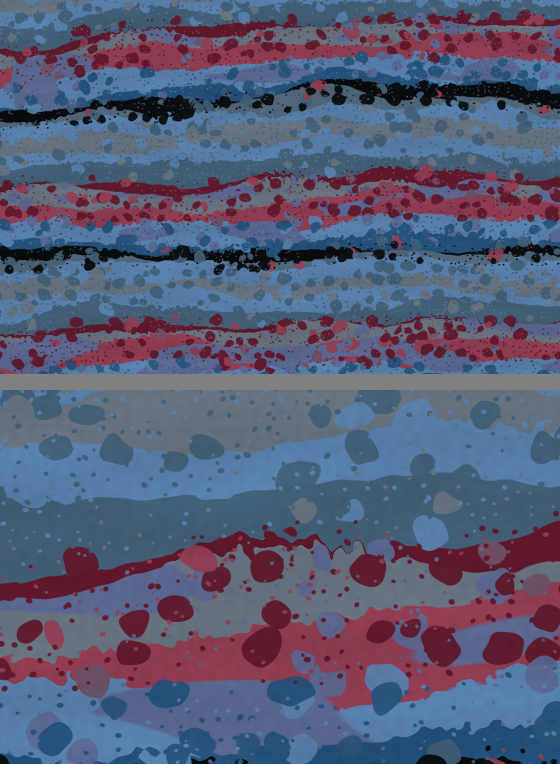
Top, the full canvas; bottom, a detail of the centre.
Give the GLSL for this texture, as a WebGL 1 fragment shader.

```glsl
precision highp float;
uniform vec2 u_resolution;

const vec3 SKY = vec3(0.34, 0.495, 0.665);
const vec3 GREY = vec3(0.395, 0.44, 0.49);
const vec3 SLATE = vec3(0.25, 0.365, 0.455);
const vec3 DEEP = vec3(0.13, 0.31, 0.475);
const vec3 LAVENDER = vec3(0.345, 0.40, 0.56);
const vec3 PINK = vec3(0.56, 0.235, 0.315);
const vec3 MAUVE = vec3(0.42, 0.31, 0.39);
const vec3 CRIMSON = vec3(0.37, 0.09, 0.165);
const vec3 BLACK = vec3(0.03, 0.045, 0.05);

vec2 hash2(vec2 p) {
  vec3 q = fract(p.xyx * vec3(0.1031, 0.1030, 0.0973));
  q += dot(q, q.yzx + 33.33);
  return fract((q.xx + q.yz) * q.zy);
}

float corner(vec2 cell, vec2 offset) {
  float a = 6.2832 * hash2(cell + 71.0).x;
  return dot(vec2(cos(a), sin(a)), offset);
}

// gradient noise, roughly -0.6 to 0.6
float noise(vec2 p) {
  vec2 i = floor(p), f = fract(p);
  vec2 u = f * f * f * (f * (f * 6.0 - 15.0) + 10.0);
  vec2 e = vec2(1.0, 0.0);
  return mix(mix(corner(i, f), corner(i + e, f - e), u.x),
             mix(corner(i + e.yx, f - e.yx), corner(i + 1.0, f - 1.0), u.x), u.y);
}

// position in the repeating stack of strata, growing downwards
float strataPhase(vec2 p) {
  return (1.0 - p.y) * 2.56 - 0.21 + 0.07 * (p.x - 0.75)
       + 0.17 * noise(p * vec2(1.6, 1.8) + 3.0) + 0.06 * noise(p * vec2(5.0, 4.0) + 17.0);
}

// everything below a wavy edge takes the new colour
vec3 stratum(vec3 below, vec3 ink, float t, float edge, float x, float id) {
  float wave = 0.11 * noise(vec2(x * 3.1, id * 7.37)) + 0.025 * noise(vec2(x * 13.0, id * 3.71));
  float soft = 2.0 / u_resolution.y;
  return mix(below, ink, smoothstep(-soft, soft, t - edge - wave));
}

vec3 strata(vec2 p) {
  float lace = smoothstep(-0.1, 0.3, noise(p * vec2(4.0, 9.0) + 41.0));
  float phase = strataPhase(p) + 0.012 * noise(p * 38.0) + 0.045 * lace * noise(p * 85.0);
  float t = fract(phase), x = p.x;
  float id = 11.0 * floor(phase) + 30.5;
  float patchy = smoothstep(0.12, 0.15, noise(p * vec2(3.5, 11.0) + 8.0));
  vec3 c = stratum(SLATE, CRIMSON, t, 0.025, x, id);
  c = stratum(c, mix(GREY, LAVENDER, patchy), t, 0.06, x, id + 1.0);
  c = stratum(c, mix(PINK, LAVENDER, patchy), t, 0.165, x, id + 2.0);
  c = stratum(c, mix(SKY, LAVENDER, patchy), t, 0.305, x, id + 3.0);
  c = stratum(c, DEEP, t, 0.425, x, id + 4.0);
  c = stratum(c, BLACK, t, 0.505, x, id + 5.0);
  c = stratum(c, mix(SLATE, GREY, 0.4), t, 0.54, x, id + 6.0);
  c = stratum(c, SKY, t, 0.615, x, id + 7.0);
  c = stratum(c, GREY, t, 0.70, x, id + 8.0);
  c = stratum(c, SKY, t, 0.80, x, id + 9.0);
  return stratum(c, SLATE, t, 0.91, x, id + 10.0);
}

// the colour of a drop follows the stratum it fell on
vec3 dropInk(float t, float pick, bool dark) {
  if (dark) {
    if (t < 0.30 || t > 0.98) return CRIMSON;
    if (t < 0.48) return mix(DEEP, SLATE, 0.35 * pick);
    return t < 0.61 ? BLACK : SLATE;
  }
  if (t < 0.29) return pick < 0.4 ? PINK : (pick < 0.65 ? MAUVE : LAVENDER);
  if (t < 0.46) return pick < 0.6 ? SKY : LAVENDER;
  if (t < 0.58) return pick < 0.3 ? PINK : SLATE;
  return pick < 0.6 ? SKY : GREY;
}

vec3 drops(vec3 c, vec2 p, float cell, float size, float density, bool dark, float seed) {
  vec2 home = floor(p / cell);
  float soft = 0.8 / u_resolution.y;
  for (int j = -1; j <= 1; j++) {
    for (int i = -1; i <= 1; i++) {
      vec2 id = home + vec2(float(i), float(j));
      vec2 place = hash2(id + seed), kind = hash2(id + seed + 151.0);
      vec2 centre = (id + 0.5 + 0.8 * (place - 0.5)) * cell;
      float present = step(kind.x, density + 0.5 * noise(centre * vec2(5.0, 9.0) + seed));
      float turn = 2.0 * (place.x - 0.5);
      vec2 d = mat2(cos(turn), -sin(turn), sin(turn), cos(turn)) * (p - centre);
      float radius = cell * size * mix(0.5, 1.0, place.y);
      float dist = length(d * vec2(mix(0.75, 1.05, kind.y), 1.1)) - radius;
      float cover = present * (1.0 - smoothstep(-soft, soft, dist));
      c = mix(c, dropInk(fract(strataPhase(centre)), kind.y, dark), 0.94 * cover);
    }
  }
  return c;
}

void main() {
  vec2 p = gl_FragCoord.xy / u_resolution.y;
  vec2 wobble = vec2(noise(p * 42.0 + 5.0), noise(p * 42.0 + 90.0));
  vec2 q = p + 0.007 * wobble;

  vec3 c = strata(p);
  c = drops(c, q, 0.046, 0.40, 0.42, false, 211.0);
  c = drops(c, q, 0.037, 0.46, 0.52, true, 323.0);
  c = drops(c, q, 0.060, 0.27, 0.22, false, 437.0);

  // fine spatter
  c = drops(c, p, 0.013, 0.22, 0.36, true, 541.0);
  c = drops(c, p, 0.011, 0.20, 0.30, false, 659.0);

  // uneven pigment
  c *= 1.0 + 0.08 * noise(p * vec2(6.0, 22.0)) + 0.05 * noise(p * 120.0);
  gl_FragColor = vec4(c, 1.0);
}
```
